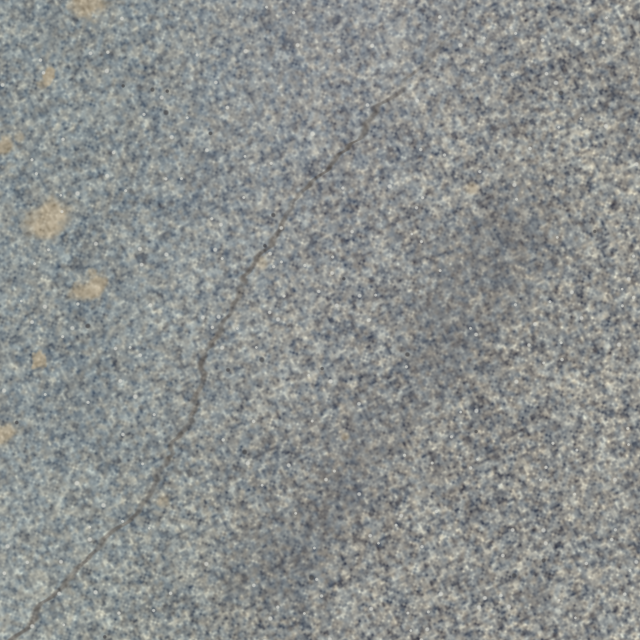
Give the GLSL for this texture, as a Shadertoy shader.

```glsl
// Weathered grey asphalt with fine grain, a thin diagonal crack and sandy stains.
#define BASE_COLOR vec3(0.546, 0.555, 0.557)
#define TONE_TINT vec3(1.0, 0.96, 0.78)
#define SAND_COLOR vec3(0.70, 0.645, 0.545)
#define CRACK_COLOR vec3(0.39, 0.37, 0.35)
#define GRAIN_FREQ 140.0
#define GRAIN_CONTRAST 0.21
#define CHROMA 0.07
#define CRACK_WIDTH 0.0042
#define PATCH_DEPTH 0.075

float hash(vec2 p) {
    vec3 q = fract(vec3(p.xyx) * 0.1031);
    q += dot(q, q.yzx + 33.33);
    return fract((q.x + q.y) * q.z);
}

// Smooth value noise in 0..1
float noise(vec2 p) {
    vec2 i = floor(p), f = fract(p);
    f = f * f * (3.0 - 2.0 * f);
    float low = mix(hash(i), hash(i + vec2(1, 0)), f.x);
    float high = mix(hash(i + vec2(0, 1)), hash(i + vec2(1, 1)), f.x);
    return mix(low, high, f.y);
}

float fbm(vec2 p) {
    float sum = 0.0, amp = 0.5;
    for (int i = 0; i < 4; i++) {
        sum += amp * noise(p);
        p = mat2(1.6, 1.2, -1.2, 1.6) * p + 17.3;
        amp *= 0.5;
    }
    return sum / 0.9375;
}

vec2 turn(vec2 p, float angle) {
    float c = cos(angle), s = sin(angle);
    return mat2(c, s, -s, c) * p;
}

// Sparse soft dots, one candidate per cell
float specks(vec2 p, float share, float radius) {
    vec2 cell = floor(p);
    vec2 center = 0.3 + 0.4 * vec2(hash(cell + 3.7), hash(cell + 9.1));
    float size = radius * (0.6 + 0.4 * hash(cell + 21.4));
    float dotMask = 1.0 - smoothstep(0.3 * size, size, length(fract(p) - center));
    return dotMask * step(hash(cell + 40.2), share);
}

float segmentDistance(vec2 p, vec2 a, vec2 b) {
    vec2 d = b - a;
    return length(p - a - d * clamp(dot(p - a, d) / dot(d, d), 0.0, 1.0));
}

// Irregular sandy stains down the left side
float sandStains(vec2 p) {
    float mask = 0.0;
    vec2 warped = p + 0.05 * (vec2(fbm(p * 28.0), fbm(p * 28.0 + 50.0)) - 0.5);
    for (int i = 0; i < 7; i++) {
        float k = float(i);
        vec2 center = vec2(0.07 + 0.07 * cos(1.6 * k), 0.99 - 0.11 * k);
        float radius = 0.023 + 0.012 * sin(1.6 * k - 3.2);
        float d = length(turn(warped - center, -0.6) * vec2(0.8, 1.15));
        mask = max(mask, 1.0 - smoothstep(0.45 * radius, 1.2 * radius, d));
    }
    return mask;
}

// Wandering crack, faint towards the top
float crackMask(vec2 p) {
    float x = 0.03 + 0.68 * p.y + 0.035 * sin(7.85 * p.y - 0.31);
    x += 0.030 * (noise(vec2(p.y * 13.0, 4.0)) - 0.5);
    x += 0.018 * (noise(vec2(p.y * 42.0, 8.0)) - 0.5);
    x += 0.007 * (noise(vec2(p.y * 120.0, 2.0)) - 0.5);
    float d = abs(p.x - x) * 0.82;
    float width = CRACK_WIDTH * (0.7 + 0.7 * noise(p * 45.0));
    float strength = (0.5 + 0.5 * noise(p * 60.0)) * (1.0 - 0.75 * smoothstep(0.76, 0.98, p.y));
    return strength * (1.0 - smoothstep(0.25 * width, 1.5 * width, d));
}

void mainImage(out vec4 fragColor, in vec2 fragCoord) {
    vec2 p = fragCoord / iResolution.y;
    vec2 g = p * GRAIN_FREQ;

    // Broad worn areas: dark oily band and coarser lower right
    float cloud = fbm(p * 7.0 + 11.0);
    float band = segmentDistance(p, vec2(0.80, 0.62), vec2(0.40, 0.06));
    float corner = length(p - vec2(0.97, 0.85));
    float patchMask = exp(-band * band / 0.008) * smoothstep(0.2, 0.75, cloud) * 1.3;
    patchMask += exp(-corner * corner / 0.0016) * (0.6 + 0.6 * cloud);
    float coarse = smoothstep(0.1, 0.75, p.x - 0.6 * p.y + 0.25);

    // Stone grain in three rotated layers
    float grain = noise(turn(g, 0.5)) - 0.5;
    grain += 0.85 * (noise(turn(g * 1.75, 1.1) + 70.0) - 0.5);
    grain += 0.4 * (noise(turn(g * 0.5, 0.8) + 30.0) - 0.5);
    grain += 0.35 * grain * abs(grain);
    float tone = grain * GRAIN_CONTRAST * (0.88 + 0.3 * coarse) * (1.0 - 0.3 * min(patchMask, 1.0));
    tone += 0.09 * (cloud - 0.5) - PATCH_DEPTH * patchMask + 0.012;
    vec3 color = BASE_COLOR + tone * TONE_TINT;

    // Warm and cool stones, warmer at lower right
    float hue = noise(turn(g * 0.9, 0.3) + 120.0) - 0.5;
    color += CHROMA * hue * vec3(0.6, 0.0, -0.6);
    color += vec3(0.010, 0.002, -0.018) * (coarse - 0.35);
    color += vec3(-0.012, 0.003, -0.004) * (1.0 - smoothstep(0.1, 0.6, p.x));

    // Sand, crack, then pale and dark chips
    float sand = max(sandStains(p), 0.7 * specks(turn(p * 9.0, 0.4), 0.05, 0.14));
    color = mix(color, SAND_COLOR + 0.5 * tone, 0.8 * sand);
    color = mix(color, CRACK_COLOR + 0.4 * tone, 0.8 * crackMask(p));
    color = mix(color, vec3(0.84, 0.84, 0.81), 0.75 * specks(turn(p * 55.0, 0.7), 0.07, 0.28));
    color = mix(color, vec3(0.27, 0.27, 0.28), 0.7 * specks(turn(p * 40.0, 0.2) + 90.0, 0.015, 0.25));
    fragColor = vec4(clamp(color, 0.0, 1.0), 1.0);
}
```
